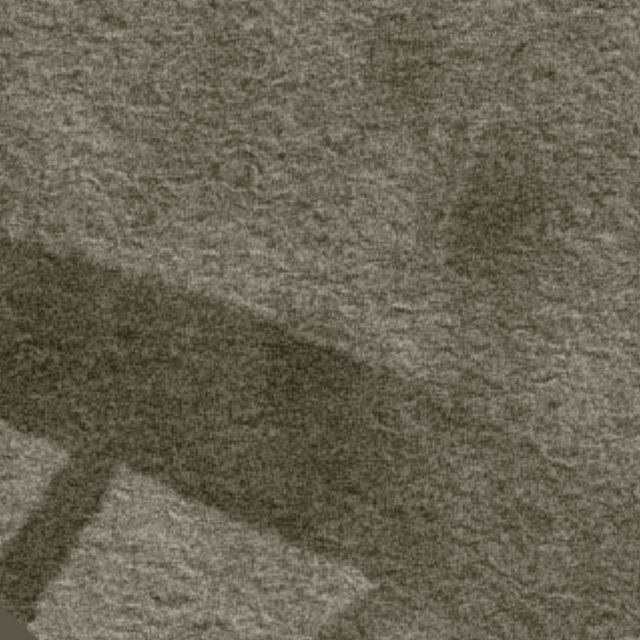
A Shadertoy shader for this texture:

```glsl
const vec3 DARK_TONE = vec3(0.25, 0.24, 0.17);
const vec3 LIGHT_TONE = vec3(0.57, 0.56, 0.51);
const vec3 CORNER_TONE = vec3(0.36, 0.335, 0.285);
const float BASE_LIGHT = 0.56;
const float SHADOW_LEFT = 0.37;
const float SHADOW_RIGHT = 0.11;
const float PATCH_LIGHT = 0.74;
const float EDGE_SOFTNESS = 0.011;
const float EDGE_WOBBLE = 0.022;
const float CLOUD_AMOUNT = 0.34;
const float PILE_AMOUNT = 0.85;
const float GRAIN_AMOUNT = 0.42;
const vec2 PILE_SCALE = vec2(48.0, 78.0);
const vec2 GRAIN_SCALE = vec2(150.0, 290.0);

// Soft tonal spots: centre, radius, strength
const int SPOT_COUNT = 12;
const vec4 SPOTS[SPOT_COUNT] = vec4[](
    vec4(0.77, 0.66, 0.100, -0.25), vec4(0.65, 0.90, 0.080, -0.16),
    vec4(0.25, 0.70, 0.080, -0.13), vec4(0.59, 0.71, 0.070, 0.12),
    vec4(0.62, 0.47, 0.070, 0.13), vec4(0.91, 0.36, 0.110, 0.13),
    vec4(0.10, 0.76, 0.140, 0.10), vec4(0.39, 0.59, 0.080, 0.10),
    vec4(0.49, 0.44, 0.070, -0.15), vec4(0.72, 0.35, 0.060, -0.14),
    vec4(0.53, 0.26, 0.050, -0.12), vec4(0.66, 0.01, 0.065, 0.22));

float hash(vec2 p) {
    vec3 q = fract(p.xyx * 0.1031);
    q += dot(q, q.yzx + 33.33);
    return fract((q.x + q.y) * q.z);
}

float noise(vec2 p) {
    vec2 cell = floor(p), f = fract(p);
    f = f * f * (3.0 - 2.0 * f);
    return mix(mix(hash(cell), hash(cell + vec2(1, 0)), f.x),
               mix(hash(cell + vec2(0, 1)), hash(cell + vec2(1, 1)), f.x), f.y);
}

float fbm(vec2 p) {
    float sum = 0.0, weight = 0.5;
    for (int i = 0; i < 4; i++) {
        sum += weight * noise(p);
        p = mat2(1.6, 1.2, -1.2, 1.6) * p + 17.3;
        weight *= 0.5;
    }
    return sum / 0.9375;
}

// 1 where the signed distance is positive
float softStep(float d) {
    return smoothstep(-EDGE_SOFTNESS, EDGE_SOFTNESS, d);
}

float segmentDistance(vec2 p, vec2 a, vec2 b) {
    vec2 ab = b - a;
    return length(p - a - ab * clamp(dot(p - a, ab) / dot(ab, ab), 0.0, 1.0));
}

// Wide shadow with lit openings below it
float lighting(vec2 p) {
    float upperEdge = 0.635 - 0.27 * p.x - 0.15 * p.x * p.x;
    float lowerEdge = 0.342 - 0.36 * p.x - 0.12 * p.x * p.x;
    float depth = mix(SHADOW_LEFT, SHADOW_RIGHT, smoothstep(0.35, 0.78, p.x));
    float light = BASE_LIGHT - depth * softStep(upperEdge - p.y);

    float leftPane = 0.68 * (p.y - 0.128) - p.x;
    float rightPane = min(p.x - 0.028 - 0.615 * p.y, 0.5 + 0.95 * p.y - p.x);
    float pane = min(lowerEdge - p.y, max(leftPane, rightPane) * 0.8);
    return mix(light, PATCH_LIGHT, softStep(pane));
}

float spots(vec2 p) {
    float sum = 0.0;
    for (int i = 0; i < SPOT_COUNT; i++) {
        vec2 d = (p - SPOTS[i].xy) / SPOTS[i].z;
        sum += SPOTS[i].w * exp(-dot(d, d));
    }
    return sum;
}

void mainImage(out vec4 fragColor, in vec2 fragCoord) {
    vec2 uv = fragCoord / iResolution.xy;

    // Broad light and shade with ragged borders
    vec2 wobble = vec2(fbm(uv * 24.0), fbm(uv * 24.0 + 50.0)) - 0.5;
    vec2 p = uv + EDGE_WOBBLE * wobble;
    float tone = lighting(p) + spots(p);

    // Pale crease and the dark fold beside it
    float crease = segmentDistance(p, vec2(0.755, 0.83), vec2(0.685, 0.60));
    float fold = segmentDistance(p, vec2(0.725, 0.67), vec2(0.70, 0.56));
    tone += 0.15 * exp(-pow(crease / 0.010, 2.0));
    tone -= 0.08 * exp(-pow(fold / 0.026, 2.0));

    // Mottled cloth, stronger in the light
    float clouds = fbm(uv * vec2(11.0, 7.0) + 8.0) - 0.5;
    tone += CLOUD_AMOUNT * clouds;

    // Raised pile lit from above
    vec2 pile = uv * PILE_SCALE + 3.0 * wobble;
    float relief = fbm(pile) - fbm(pile + vec2(0.25, 0.55));
    float relief_strength = mix(0.55, 1.0, smoothstep(0.2, 0.6, tone));
    tone += PILE_AMOUNT * relief_strength * relief;

    // Short horizontal fibres
    float grain = noise(uv * GRAIN_SCALE) + noise(uv * GRAIN_SCALE.yx * 1.1 + 9.0) - 1.0;
    tone += GRAIN_AMOUNT * grain;

    vec3 color = mix(DARK_TONE, LIGHT_TONE, clamp(tone, -0.35, 1.4));

    // Smooth object in the lower left corner
    float corner = 0.055 - uv.y - 0.9 * uv.x;
    color = mix(color, CORNER_TONE, smoothstep(-0.003, 0.003, corner));
    fragColor = vec4(color, 1.0);
}
```
